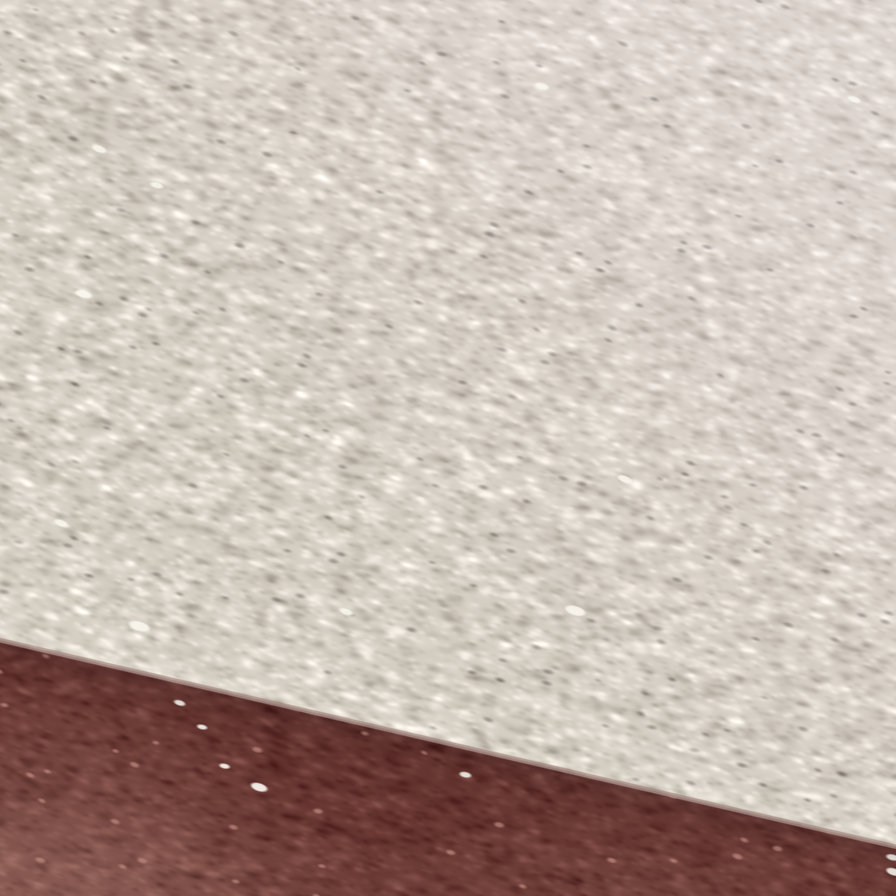
A WebGL 2 fragment shader for this texture:

```glsl
#version 300 es
precision highp float;
// Speckled cream stone slab above a slanted seam, with dark red stone below.
uniform vec2 u_resolution;
out vec4 fragColor;

const vec3 CREAM = vec3(0.835, 0.807, 0.765);
const vec3 CREAM_SHEEN = vec3(0.865, 0.832, 0.808);
const vec3 RED = vec3(0.405, 0.212, 0.195);
const vec3 RED_DUSTY = vec3(0.53, 0.35, 0.32);
const vec3 SEAM = vec3(0.66, 0.56, 0.53);
const vec3 CHIP = vec3(0.98, 0.97, 0.94);

vec3 hash3(vec2 p) {
  vec3 q = fract(p.xyx * vec3(0.1031, 0.1030, 0.0973));
  q += dot(q, q.yxz + 33.33);
  return fract((q.xxy + q.yzz) * q.zyx);
}

// Cellular grain: each cell adds a soft blob of random tone, about -1 to 1.
float grain(vec2 p) {
  vec2 cell = floor(p), local = fract(p);
  float sum = 0.0;
  for (int y = -1; y <= 1; y++) {
    for (int x = -1; x <= 1; x++) {
      vec2 offset = vec2(x, y);
      vec3 rnd = hash3(cell + offset + 211.0);
      vec2 d = offset + rnd.xy - local;
      sum += (rnd.z * 2.0 - 1.0) * exp(-6.0 * dot(d, d));
    }
  }
  return sum;
}

// Sparse chips: a cell holds one rounded chip with the given chance.
float chips(vec2 p, float chance, float radius, float blur) {
  vec2 cell = floor(p);
  vec3 rnd = hash3(cell + 577.0);
  vec2 d = fract(p) - mix(vec2(0.3), vec2(0.7), rnd.xy);
  d.y += 0.35 * d.x * (rnd.x - 0.5);
  float size = radius * (0.65 + 0.5 * rnd.y);
  float shape = 1.0 - smoothstep(size - blur, size + blur, length(d));
  return shape * step(rnd.z, chance);
}

// Rotates into the direction of the streaks, falling to the right.
vec2 alongStreaks(vec2 p, float angle) {
  float c = cos(angle), s = sin(angle);
  return vec2(c * p.x - s * p.y, s * p.x + c * p.y);
}

vec3 creamStone(vec2 uv, vec2 streak, float tone) {
  float sheen = smoothstep(0.75, 1.9, uv.x + uv.y);
  vec3 color = mix(CREAM, CREAM_SHEEN, sheen);
  float contrast = mix(0.135, 0.095, sheen);
  color += tone * contrast * vec3(0.98, 1.0, 1.03);
  float pits = chips(streak * vec2(38.0, 85.0), 0.07, 0.17, 0.16);
  color -= pits * vec3(0.20, 0.20, 0.19);
  float glints = chips(streak * vec2(24.0, 56.0) + 31.0, 0.012, 0.25, 0.07);
  return mix(color, CHIP, glints * 0.9);
}

vec3 redStone(vec2 uv, vec2 streak, float tone) {
  float dust = 1.0 - smoothstep(0.02, 0.34, length(uv * vec2(0.8, 1.2)));
  float haze = 0.25 * smoothstep(0.12, 0.0, uv.y) + 0.06 * sin(uv.x * 11.0);
  vec3 color = mix(RED, RED_DUSTY, clamp(dust * 0.75 + haze, 0.0, 1.0));
  color += tone * vec3(0.085, 0.075, 0.07);
  float flecks = chips(streak * vec2(46.0, 90.0) + 73.0, 0.05, 0.22, 0.14);
  color = mix(color, vec3(0.74, 0.53, 0.49), flecks * 0.75);
  float glints = chips(streak * vec2(27.0, 58.0) + 12.0, 0.05, 0.22, 0.07);
  return mix(color, CHIP, glints * 0.92);
}

void main() {
  vec2 uv = gl_FragCoord.xy / u_resolution;
  float pixel = 1.0 / u_resolution.y;

  // Streaked grain in two sizes.
  vec2 streak = alongStreaks(uv, 0.30);
  float tone = grain(streak * vec2(46.0, 112.0));
  tone += 0.6 * grain(streak * vec2(85.0, 190.0) + 47.0);

  // Height above the slanted seam.
  float height = (uv.y - (0.2855 - 0.2305 * uv.x)) * 0.975;
  vec3 cream = creamStone(uv, streak, tone);
  vec3 red = redStone(uv, streak, tone);

  // Pale lip above the seam and thin shadow below it.
  cream += 0.035 * exp(-abs(height - 0.008) * 180.0);
  red *= 1.0 - 0.16 * exp(-abs(height) * 45.0);
  vec3 color = mix(red, cream, smoothstep(-pixel, pixel, height));
  float line = 1.0 - smoothstep(0.0015, 0.0025 + pixel, abs(height));
  color = mix(color, SEAM + 0.03 * tone, line * 0.85);

  fragColor = vec4(clamp(color, 0.0, 1.0), 1.0);
}
```
